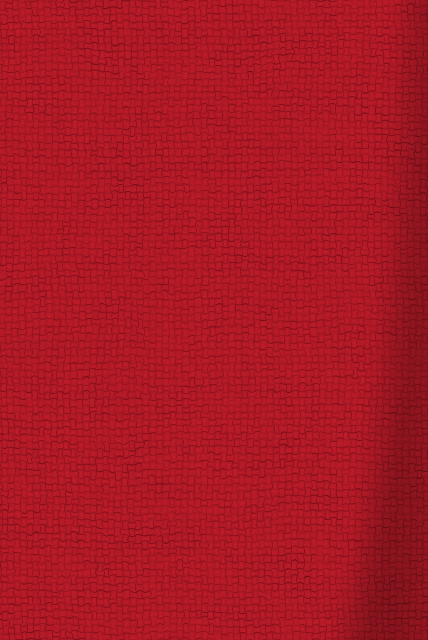
Reproduce this texture procedurally as a WebGL 1 fragment shader.

```glsl
precision highp float;
// Red plain-weave cloth: a 66 by 90 grid of crossing threads with thin dark gaps.
// Gaps bow in alternate directions as threads pass over and under; noise breaks
// and fades them, and a soft fold darkens the right side.

uniform vec2 u_resolution;

const vec2 THREADS = vec2(66.0, 90.0);
const float PI = 3.14159;
const vec3 CLOTH = vec3(0.715, 0.104, 0.155);
const vec3 GAP = vec3(0.42, 0.04, 0.075);

float hash(vec2 p) {
  return fract(sin(dot(p, vec2(127.1, 311.7))) * 43758.5453);
}

float noise(vec2 p) {
  vec2 i = floor(p);
  vec2 f = fract(p);
  f = f * f * (3.0 - 2.0 * f);
  float low = mix(hash(i), hash(i + vec2(1.0, 0.0)), f.x);
  float high = mix(hash(i + vec2(0.0, 1.0)), hash(i + 1.0), f.x);
  return mix(low, high, f.y);
}

// Gap between neighbouring threads: x runs along it, y across it.
float threadGap(vec2 p, float bow, float width, float blur, float seed) {
  float line = floor(p.y + 0.5);
  vec2 segment = vec2(floor(p.x), line) + seed;
  float side = 1.0 - 2.0 * mod(line, 2.0);
  float jitter = 0.2 * (hash(segment) - 0.5);
  float d = abs(p.y - line - jitter - bow * side * sin(PI * p.x));
  float strength = mix(0.3, 1.0, hash(segment + 37.0));
  return strength * (1.0 - smoothstep(width - blur, width + blur, d));
}

// Fold shadow, leaning inwards towards the bottom.
float foldShadow(vec2 uv) {
  float drop = 1.0 - uv.y;
  float edge = 0.97 - 0.09 * drop - 0.07 * pow(drop, 4.0);
  float softness = mix(0.08, 0.06, drop);
  float shadow = smoothstep(edge - softness, edge + softness, uv.x);
  float rim = smoothstep(0.92, 1.0, uv.x) * drop;
  return shadow * (1.0 - 0.2 * rim);
}

void main() {
  vec2 uv = gl_FragCoord.xy / u_resolution;
  vec2 grid = uv * THREADS;
  vec2 blur = 0.5 * THREADS / u_resolution;

  // Slow drift and small wobble of the threads
  vec2 drift = vec2(noise(grid * 0.11), noise(grid * 0.11 + 53.0)) - 0.5;
  vec2 wobble = vec2(noise(grid * 0.9), noise(grid * 0.9 + 91.0)) - 0.5;
  vec2 p = grid + 0.7 * drift + 0.3 * wobble;

  // Crossing gaps, heavier between the rows
  float rows = threadGap(p, 0.14, 0.08, blur.y, 3.0);
  float columns = threadGap(p.yx, -0.12, 0.07, blur.x, 71.0);
  float wear = mix(0.65, 1.1, noise(grid * vec2(0.2, 0.28) + 17.0));
  float gaps = clamp(max(rows, 0.8 * columns) * wear, 0.0, 1.0);

  // Rounded threads, uneven yarn and fine fibre grain
  vec2 cell = fract(p);
  float dome = sin(PI * cell.x) * sin(PI * cell.y);
  float yarn = noise(p * vec2(0.07, 1.0)) + noise(p * vec2(1.0, 0.07) + 29.0) - 1.0;
  float grain = noise(grid * 4.0) - 0.5;
  float light = 0.965 + 0.05 * dome + 0.02 * yarn + 0.08 * grain;

  vec3 color = mix(CLOTH * light, GAP, 0.8 * gaps);
  color *= 1.0 - 0.24 * foldShadow(uv);
  gl_FragColor = vec4(color, 1.0);
}
```
